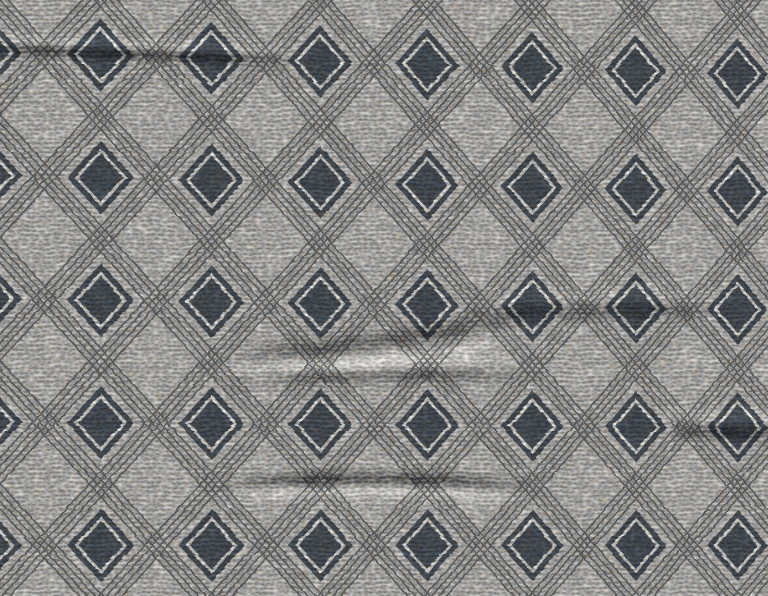
Reproduce this pattern procedurally as a Shadertoy shader.

```glsl
#define FABRIC vec3(0.655, 0.645, 0.63)
#define INK vec3(0.235, 0.26, 0.285)
#define LINE_INK vec3(0.24, 0.245, 0.245)
#define IVORY vec3(0.79, 0.785, 0.76)
#define RIBS 130.0
#define RIB_DEPTH 0.09
#define GRAIN 0.42
#define MOTTLE 0.14
#define LINE_HALF 0.010
#define LINE_GAP 0.070
#define OUTER 0.300
#define INNER 0.195

const float TAU = 6.2831853;

vec2 hash2(vec2 p) {
    vec3 q = fract(p.xyx * vec3(0.1031, 0.1030, 0.0973));
    q += dot(q, q.yzx + 33.33);
    return fract((q.xx + q.yz) * q.zy);
}

// Distance to the nearest scattered point
float cellular(vec2 p) {
    vec2 cell = floor(p), f = fract(p);
    float nearest = 2.0;
    for (int y = -1; y <= 1; y++)
    for (int x = -1; x <= 1; x++) {
        vec2 o = vec2(x, y);
        nearest = min(nearest, length(o + hash2(cell + o) - f));
    }
    return nearest;
}

// Antialiased coverage, d negative inside
float cover(float d, float px) {
    return clamp(0.5 - d / px, 0.0, 1.0);
}

// Canvas to lattice: columns and rows tighten gently to the right
vec2 latticeCoord(vec2 p) {
    float column = (p.x - 0.169) / 0.1876;
    column += 0.0094 * column * column;
    float row = (p.y - 0.085) / (0.2069 - 0.0073 * p.x);
    return vec2(column, row);
}

// Four thin parallel lines centred on each half-integer of s
float pinstripes(float s, float px) {
    float d = abs(fract(s) - 0.5);
    float toLine = abs(abs(d - LINE_GAP) - 0.5 * LINE_GAP);
    return cover(toLine - LINE_HALF, px);
}

// Soft fold: a dark valley with a lit flank on the side of sign(width)
float crease(vec2 p, vec2 a, vec2 b, float bend, float width) {
    float t = (p.x - a.x) / (b.x - a.x);
    float fade = smoothstep(0.0, 0.3, t) * (1.0 - smoothstep(0.7, 1.0, t));
    float d = (p.y - mix(a.y, b.y, t) - bend * 4.0 * t * (1.0 - t)) / width;
    return fade * (0.5 * exp(-(d - 1.7) * (d - 1.7)) - exp(-d * d));
}

float folds(vec2 p) {
    float f = 0.30 * crease(p, vec2(0.34, 0.400), vec2(0.93, 0.478), -0.012, -0.018);
    f += 0.22 * crease(p, vec2(0.75, 0.472), vec2(1.25, 0.478), 0.004, 0.014);
    f += 0.28 * crease(p, vec2(0.34, 0.362), vec2(0.92, 0.372), 0.002, 0.013);
    f += 0.40 * crease(p, vec2(0.33, 0.183), vec2(0.94, 0.178), 0.016, -0.012);
    f += 0.36 * crease(p, vec2(-0.15, 0.924), vec2(0.56, 0.895), 0.0, 0.010);
    f += 0.32 * crease(p, vec2(1.08, 0.278), vec2(1.45, 0.272), 0.0, 0.014);
    return f;
}

void mainImage(out vec4 fragColor, in vec2 fragCoord) {
    vec2 p = fragCoord / iResolution.y;
    float px = 7.3 / iResolution.y;

    // Woven surface
    float ribPhase = p.y * RIBS + 0.12 * sin(p.x * 47.0) + 0.1 * sin(p.x * 113.0 + p.y * 31.0);
    float rib = sin(ribPhase * TAU);
    float grain = cellular(p * vec2(115.0, 200.0)) - 0.48;
    float mottle = cellular(p * vec2(32.0, 58.0) + 7.0) - 0.48;
    float fleck = cellular(p * vec2(90.0, 150.0) + 41.0) - 0.48;

    // Threads shift each rib a little, roughening the motif
    vec2 q = latticeCoord(p);
    q.x += 0.014 * (hash2(vec2(floor(ribPhase), 3.0)).x - 0.5) + 0.015 * grain;
    vec2 c = abs(fract(q + 0.5) - 0.5);
    float diamond = c.x + c.y;

    // Crossing bands of lines
    float sum = q.x + q.y, diff = q.x - q.y;
    float bandDist = min(abs(fract(sum) - 0.5), abs(fract(diff) - 0.5));
    vec3 color = FABRIC * (1.0 - 0.06 * cover(bandDist - 1.7 * LINE_GAP, px));
    float lines = max(pinstripes(sum, px), pinstripes(diff, px));
    color = mix(color, LINE_INK, lines * clamp(0.72 + 0.12 * rib + 0.5 * grain, 0.0, 1.0));

    // Nested diamonds: dark ring, ivory outline, dark heart
    color = mix(color, INK, 0.94 * cover(diamond - OUTER, px));
    color = mix(color, IVORY, 0.9 * cover(abs(diamond - INNER - 0.022) - 0.018, px));

    // Relief, thread tint and folds
    float shade = GRAIN * grain + MOTTLE * mottle + RIB_DEPTH * rib;
    color *= 1.0 + shade + folds(p);
    color += 0.05 * fleck * vec3(1.0, 0.1, -1.0);
    fragColor = vec4(clamp(color, 0.0, 1.0), 1.0);
}
```
